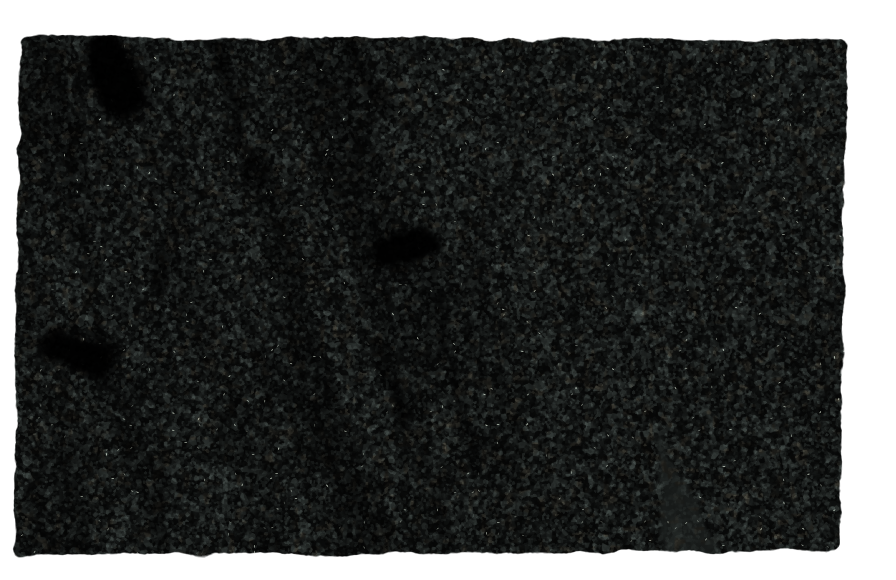
A Shadertoy shader for this texture:

```glsl
float hash(vec2 p) {
    vec3 q = fract(vec3(p.xyx) * 0.1031);
    q += dot(q, q.yzx + 33.33);
    return fract((q.x + q.y) * q.z);
}

vec2 hash2(vec2 p) {
    return vec2(hash(p), hash(p + 71.7));
}

float noise(vec2 p) {
    vec2 i = floor(p), f = fract(p);
    f = f * f * (3.0 - 2.0 * f);
    return mix(mix(hash(i), hash(i + vec2(1, 0)), f.x),
               mix(hash(i + vec2(0, 1)), hash(i + vec2(1, 1)), f.x), f.y);
}

float fbm(vec2 p) {
    float sum = 0.0, amp = 0.5;
    for (int i = 0; i < 4; i++) {
        sum += amp * noise(p);
        p = p * 2.1 + 17.3;
        amp *= 0.5;
    }
    return sum / 0.9375;
}

float segmentDistance(vec2 p, vec2 a, vec2 b) {
    vec2 ab = b - a;
    return length(p - a - ab * clamp(dot(p - a, ab) / dot(ab, ab), 0.0, 1.0));
}

// Soft Voronoi: crystals blend over a narrow border
float crystals(vec2 p) {
    vec2 cell = floor(p);
    float sum = 0.0, total = 0.0;
    for (int y = -1; y <= 1; y++)
    for (int x = -1; x <= 1; x++) {
        vec2 id = cell + vec2(x, y);
        vec2 d = p - id - hash2(id);
        float weight = exp(-9.0 * dot(d, d));
        sum += weight * pow(hash(id + 31.3), 3.0);
        total += weight;
    }
    return sum / total;
}

// Sparse bright flakes, each turned at random
float flakes(vec2 p) {
    vec2 id = floor(p);
    float angle = 6.283 * hash(id + 5.1);
    vec2 d = fract(p) - 0.3 - 0.4 * hash2(id + 9.4);
    d = mat2(cos(angle), sin(angle), -sin(angle), cos(angle)) * d;
    float shape = 1.0 - smoothstep(0.07, 0.22, length(d * vec2(0.7, 1.5)));
    return shape * step(0.965, hash(id + 2.7)) * (0.3 + 0.7 * hash(id + 8.8));
}

// Dark veins as segments with ragged outlines
float veins(vec2 p) {
    vec4 segments[8] = vec4[8](
        vec4(0.18, 0.91, 0.21, 0.83), vec4(0.67, 0.57, 0.72, 0.58),
        vec4(0.28, 0.58, 0.275, 0.51), vec4(0.10, 0.41, 0.17, 0.38),
        vec4(0.37, 0.92, 0.44, 0.69), vec4(0.65, 0.41, 0.69, 0.28),
        vec4(0.74, 0.53, 0.82, 0.18), vec4(0.60, 0.92, 0.67, 0.81));
    float widths[8] = float[8](0.037, 0.027, 0.008, 0.028, 0.010, 0.007, 0.003, 0.008);
    vec2 warped = p + 0.035 * (vec2(fbm(p * 22.0), fbm(p * 22.0 + 40.0)) - 0.5);
    float shade = 0.0;
    for (int i = 0; i < 8; i++) {
        float d = segmentDistance(warped, segments[i].xy, segments[i].zw);
        float strength = 0.6 + 0.35 * smoothstep(0.005, 0.025, widths[i]);
        shade = max(shade, strength * (1.0 - smoothstep(-0.01, 0.018, d - widths[i])));
    }
    return shade;
}

// Slightly tapered slab with chipped edges
float slabDistance(vec2 p) {
    vec2 q = p - vec2(0.741, 0.490);
    q.x -= 0.012 * q.y;
    q.y += 0.006 * q.x * sign(q.y);
    vec2 d = abs(q) - vec2(0.713, 0.444) + 0.012;
    float box = length(max(d, 0.0)) + min(max(d.x, d.y), 0.0) - 0.012;
    return box + 0.014 * (fbm(p * 26.0) - 0.5) + 0.005 * (noise(p * 9.0) - 0.5);
}

void mainImage(out vec4 fragColor, in vec2 fragCoord) {
    vec2 p = fragCoord / iResolution.y;
    float pixel = 1.0 / iResolution.y;

    // Crystal grain at two sizes
    float grain = 0.6 * crystals(p * 125.0) + 0.5 * crystals(p * 230.0 + 13.0);
    float light = 0.022 + 0.24 * grain;

    // Faint steep streaks, strongest on the left
    float streak = fbm(vec2((p.x + 0.22 * p.y) * 13.0, p.y * 2.5));
    float leftSide = 1.0 - smoothstep(0.7, 1.0, p.x);
    light *= 1.0 - 0.4 * leftSide * smoothstep(0.52, 0.75, streak);
    light *= 0.88 + 0.24 * fbm(p * 5.0);
    light *= 1.0 - veins(p);

    // Pale wedge at the foot and a small pale inclusion
    vec2 w = p - vec2(1.135 + 0.28 * (0.25 - p.y), 0.25);
    w += 0.02 * (fbm(p * 40.0) - 0.5);
    float wedge = 1.0 - smoothstep(-0.006, 0.008, max(abs(w.x) + 0.24 * w.y, w.y));
    light = mix(light, 0.105 + 0.25 * light, 0.8 * wedge);
    vec2 spot = (p - vec2(1.102, 0.458)) * vec2(1.3, 0.9);
    light += 0.17 * (1.0 - smoothstep(0.005, 0.017, length(spot)));

    // Cool green-black tint with a few warmer grains
    float warmth = smoothstep(0.6, 0.95, noise(p * 90.0 + 50.0));
    vec3 tint = mix(vec3(0.93, 1.05, 1.01), vec3(1.06, 1.04, 0.9), warmth);
    vec3 stone = light * tint;
    stone += vec3(0.50, 0.52, 0.48) * flakes(p * 95.0) * (1.0 - veins(p));

    float paper = smoothstep(-pixel, pixel, slabDistance(p));
    fragColor = vec4(mix(stone, vec3(1.0), paper), 1.0);
}
```
